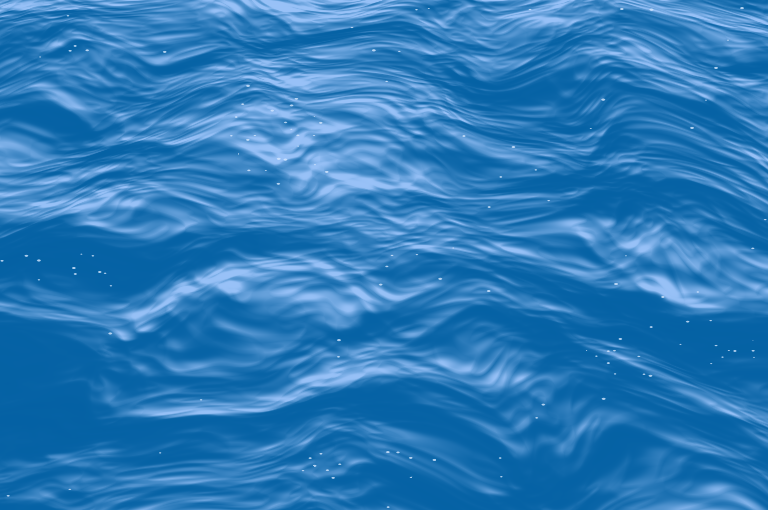
A Shadertoy shader for this texture:

```glsl
const vec3 DEEP = vec3(0.015, 0.380, 0.642);
const vec3 SKY = vec3(0.60, 0.76, 0.97);
const vec3 GLINT = vec3(0.84, 0.91, 1.0);
const float TILT = 0.35;          // perspective: far water is finer
const float ARC = 0.15;           // crests bow downwards at both sides
const float WARP = 0.15;          // meander of the crests
const int WAVES = 5;
const float WAVE_FREQ = 3.2;      // cells per canvas height, largest waves
const float WAVE_STEP = 1.88;     // frequency ratio between wave sizes
const float WAVE_GAIN = 0.58;
const float WAVE_DECAY = 0.93;
const float PATCH_GAIN = 1.9;
const float FIBRE_GAIN = 1.1;
const float HAZE = 1.0;           // extra sky reflection towards the top
const float BASE_LIGHT = 0.21;
const float CONTRAST = 0.39;
const float GLINT_GRID = 85.0;
const float GLINT_SHARE = 0.12;

float hash(vec2 p) {
    return fract(sin(dot(p, vec2(127.1, 311.7))) * 43758.545);
}

float cornerSlope(vec2 cell, vec2 d) {
    float a = 6.28318 * hash(cell);
    return dot(vec2(cos(a), sin(a)), d);
}

float noise(vec2 p) {
    vec2 i = floor(p), f = p - i;
    vec2 w = f * f * f * (f * (f * 6.0 - 15.0) + 10.0);
    vec2 e = vec2(1.0, 0.0);
    float low = mix(cornerSlope(i, f), cornerSlope(i + e.xy, f - e.xy), w.x);
    float high = mix(cornerSlope(i + e.yx, f - e.yx), cornerSlope(i + e.xx, f - e.xx), w.x);
    return mix(low, high, w.y);
}

vec2 rotate(vec2 p, float a) {
    float c = cos(a), s = sin(a);
    return vec2(c * p.x - s * p.y, s * p.x + c * p.y);
}

// Slope of a sharp-crested wave: bright behind the crest, dark in front
float crestSlope(vec2 p, float softness) {
    vec2 step = vec2(0.0, 0.5 * softness);
    return (abs(noise(p + step)) - abs(noise(p - step))) / softness;
}

// Sky reflection, about zero mean and unit spread
float reflection(vec2 p, float height) {
    float swell = PATCH_GAIN * noise(p * vec2(1.3, 3.0) + 4.7);
    float light = swell + HAZE * (height - 0.45);
    float freq = WAVE_FREQ, gain = WAVE_GAIN;
    for (int i = 0; i < WAVES; i++) {
        float k = float(i) / float(WAVES - 1);
        float angle = 0.16 * sin(2.4 * float(i) + 0.6);
        vec2 q = rotate(p, angle) * freq * vec2(mix(0.45, 0.3, k), 1.0);
        float lit = mix(1.0, clamp(0.85 + 0.5 * light, 0.35, 1.7), k);
        light += gain * lit * crestSlope(q + 17.3 * float(i), mix(0.07, 0.28, k));
        freq *= WAVE_STEP;
        gain *= WAVE_DECAY;
    }
    // Fine diagonal fibres on the lit faces
    vec2 fibre = rotate(p, 0.4) * vec2(7.0, 44.0);
    return light + FIBRE_GAIN * clamp(0.6 + 0.4 * light, 0.2, 1.3) * noise(fibre);
}

// Sparse clusters of tiny flecks
float glints(vec2 p) {
    vec2 g = p * GLINT_GRID;
    vec2 cell = floor(g);
    vec2 centre = 0.3 + 0.4 * vec2(hash(cell + 3.1), hash(cell + 8.7));
    float size = mix(0.1, 0.24, hash(cell + 5.3));
    float d = length((g - cell - centre) * vec2(0.75, 1.3)) - size;
    float cluster = smoothstep(0.34, 0.5, noise(p * vec2(3.0, 5.0) + 31.0));
    float present = step(hash(cell), GLINT_SHARE * cluster);
    return present * (1.0 - smoothstep(-0.1, 0.1, d));
}

void mainImage(out vec4 fragColor, in vec2 fragCoord) {
    vec2 uv = (fragCoord - vec2(0.5 * iResolution.x, 0.0)) / iResolution.y;

    // Lay the canvas onto the tilted water surface
    vec2 p = uv / (1.0 - TILT * uv.y);
    p.y += ARC * (uv.x + 0.15) * (uv.x + 0.15);
    p += WARP * vec2(noise(p * 3.1 + 9.2), noise(p * 2.5 + 1.8));
    p.y += 0.25 * WARP * noise(p * vec2(6.0, 8.0) + 22.4);

    // Soft floor for the troughs, soft ceiling for the highlights
    float light = BASE_LIGHT + CONTRAST * reflection(p, uv.y);
    light = 0.5 * (light + sqrt(light * light + 0.015));
    float over = light - 1.0;
    light = 1.0 + 0.5 * (over - sqrt(over * over + 0.01));

    vec3 colour = mix(DEEP, SKY, light);
    colour = mix(colour, GLINT, 0.8 * glints(uv));
    fragColor = vec4(colour, 1.0);
}
```
